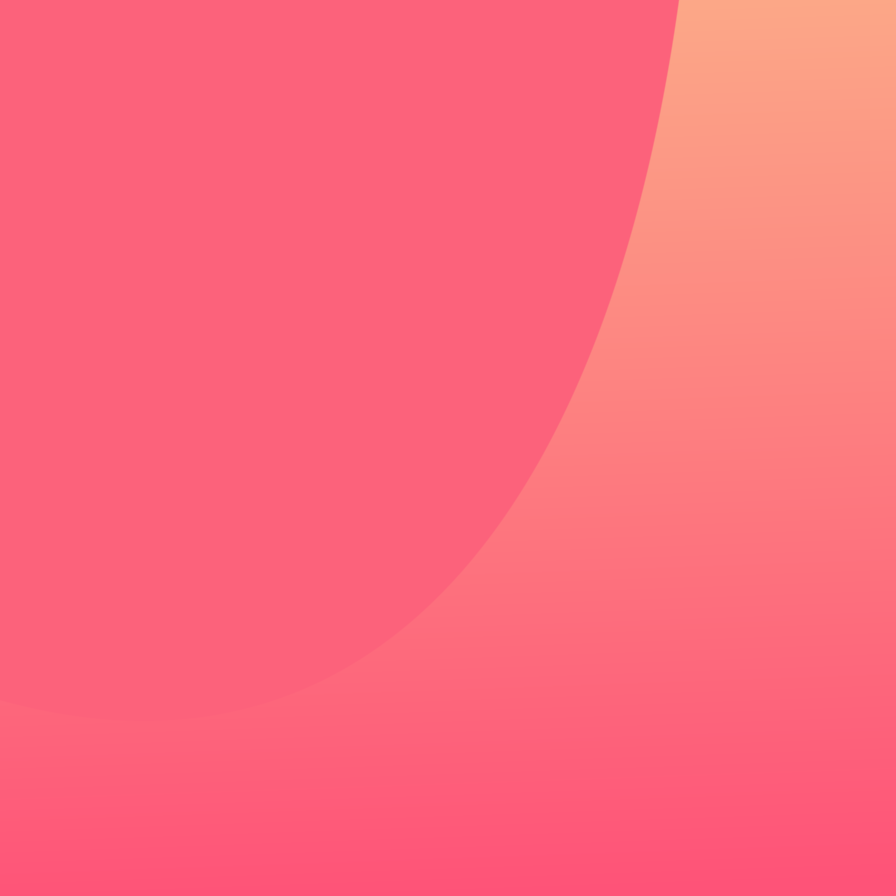
This background is drawn by a Shadertoy shader. Its source:

```glsl
// Flat pink tilted oval in the upper left over a pink to peach vertical gradient.

#define PINK  vec3(0.995, 0.325, 0.470)
#define PEACH vec3(0.988, 0.660, 0.532)
#define OVAL  vec3(0.988, 0.384, 0.482)
#define OVAL_BOTTOM vec2(0.1602, 0.1953)        // lowest point of the oval
#define OVAL_CONIC  vec3(0.9887, 0.5875, 0.2610) // weights of xx, xy, yy
#define GRADIENT_TILT 0.035

// Approximate signed distance to a conic resting on its lowest point
float ovalDistance(vec2 p) {
    vec3 k = OVAL_CONIC;
    float value = k.x * p.x * p.x + k.y * p.x * p.y + k.z * p.y * p.y - p.y;
    vec2 slope = vec2(2.0 * k.x * p.x + k.y * p.y,
                      k.y * p.x + 2.0 * k.z * p.y - 1.0);
    return value / max(length(slope), 1e-4);
}

void mainImage(out vec4 fragColor, in vec2 fragCoord) {
    vec2 uv = fragCoord / iResolution.xy;
    float pixel = 1.0 / min(iResolution.x, iResolution.y);

    // Slightly tilted background gradient
    float height = clamp(uv.y - GRADIENT_TILT * (uv.x - 0.5), 0.0, 1.0);
    vec3 color = mix(PINK, PEACH, height);

    // Oval with a smooth edge
    float edge = ovalDistance(uv - OVAL_BOTTOM);
    color = mix(color, OVAL, 1.0 - smoothstep(-pixel, pixel, edge));

    fragColor = vec4(color, 1.0);
}
```
